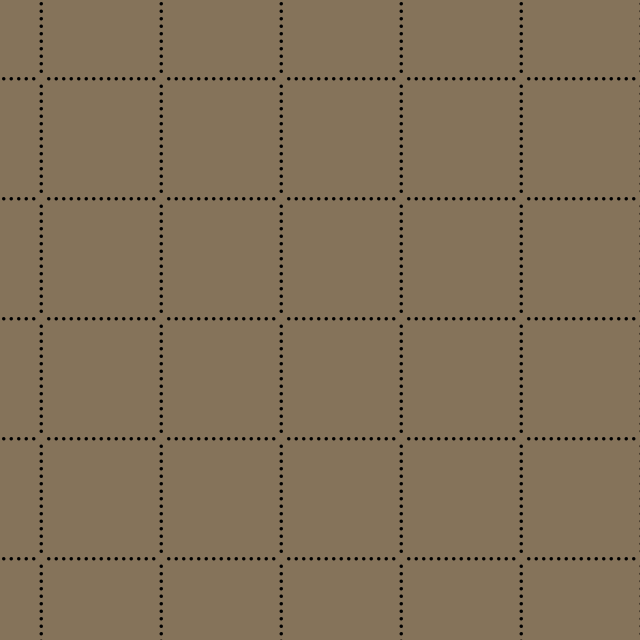
Reproduce this pattern procedurally as a Shadertoy shader.

```glsl
// Square grid of dotted black lines on a flat tan ground.
// Space is snapped to a fine dot lattice; a dot is kept where its
// index lies on one grid line, and left out where two lines cross.

const float CELL = 0.1875;               // grid spacing, in canvas heights
const float DOTS_PER_CELL = 16.0;
const float DOT_RADIUS = 1.36 / 512.0;
const vec2 GRID_ORIGIN = vec2(33.0, 65.0) / 512.0;

const vec3 TAN = vec3(0.522, 0.451, 0.353);
const vec3 BLACK = vec3(0.0);

// Antialiased disc coverage
float disc(vec2 p, float radius, float pixel) {
    return clamp(0.5 + (radius - length(p)) / pixel, 0.0, 1.0);
}

// 1 on each axis whose lattice index falls on a grid line
vec2 onGridLine(vec2 index, float count) {
    vec2 offset = abs(index - count * round(index / count));
    return 1.0 - step(0.5, offset);
}

// Dotted grid with open crossings
float dottedGrid(vec2 p, float cell, float count, float radius, float pixel) {
    float pitch = cell / count;
    vec2 index = round(p / pitch);
    vec2 line = onGridLine(index, count);
    float kept = abs(line.x - line.y);
    return kept * disc(p - index * pitch, radius, pixel);
}

void mainImage(out vec4 fragColor, in vec2 fragCoord) {
    float pixel = 1.0 / iResolution.y;
    vec2 p = fragCoord * pixel - GRID_ORIGIN;
    float ink = dottedGrid(p, CELL, DOTS_PER_CELL, DOT_RADIUS, pixel);
    fragColor = vec4(mix(TAN, BLACK, ink), 1.0);
}
```
